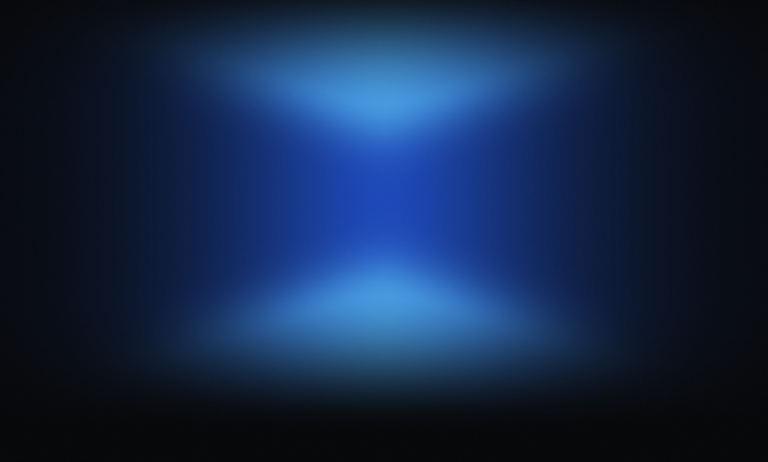
Write a WebGL 1 fragment shader that draws this background.

```glsl
precision highp float;
// Two mirrored sky-blue lamp glows over a deep blue column fading into night.

uniform vec2 u_resolution;

// Colours
const vec3 NIGHT = vec3(0.030, 0.033, 0.042);
const vec3 HAZE = vec3(0.010, 0.035, 0.060);
const vec3 DEEP_BLUE = vec3(0.075, 0.215, 0.620);
const vec3 SKY_BLUE = vec3(0.250, 0.570, 0.830);

// Layout, as fractions of the canvas width and height
const vec2 MIRROR_CENTRE = vec2(0.5, 0.567);
const float LAMP_OFFSET = 0.215;   // lamp distance above and below the mirror line
const float LAMP_SLOPE = 0.58;     // how far the lamp's inner edge flares outward
const float LAMP_ROUNDING = 0.03;  // softens the tip of the flare
const float LAMP_SOFTNESS = 0.092; // blur of the inner edge
const float LAMP_WIDTH = 0.20;
const float COLUMN_WIDTH = 0.23;
const float HAZE_WIDTH = 0.38;
const float FADE_START = 0.20;
const float FADE_END = 0.50;

// Fine grain that breaks up banding
const float GRAIN_ROWS = 308.0;
const float GRAIN_STRENGTH = 0.006;

float hash(vec2 p) {
  vec3 q = fract(vec3(p.xyx) * 0.1031);
  q += dot(q, q.yzx + 33.33);
  return fract((q.x + q.y) * q.z);
}

// Bell-shaped falloff: 1 at zero, smaller beyond the given width
float falloff(float distance, float width, float power) {
  return exp(-pow(distance / width, power));
}

// Full beyond the flared ridge, fading softly towards the mirror line
float lampGlow(vec2 d) {
  float flare = length(vec2(d.x, LAMP_ROUNDING)) - LAMP_ROUNDING;
  float inside = max(LAMP_OFFSET + LAMP_SLOPE * flare - d.y, 0.0);
  return falloff(inside, LAMP_SOFTNESS, 2.0) * falloff(d.x, LAMP_WIDTH, 1.6);
}

void main() {
  vec2 uv = gl_FragCoord.xy / u_resolution;
  vec2 d = abs(uv - MIRROR_CENTRE);

  // Central column and its wide haze
  vec3 light = DEEP_BLUE * falloff(d.x, COLUMN_WIDTH, 1.6);
  light += HAZE * falloff(d.x, HAZE_WIDTH, 3.0);

  // Lamps, then the fade to night above and below
  light = mix(light, SKY_BLUE, lampGlow(d));
  float fade = 1.0 - smoothstep(FADE_START, FADE_END, d.y);
  vec3 color = NIGHT + light * fade;

  // Grain
  vec2 cell = floor(gl_FragCoord.xy / u_resolution.y * GRAIN_ROWS);
  color += (hash(cell) - 0.5) * GRAIN_STRENGTH;

  gl_FragColor = vec4(color, 1.0);
}
```
